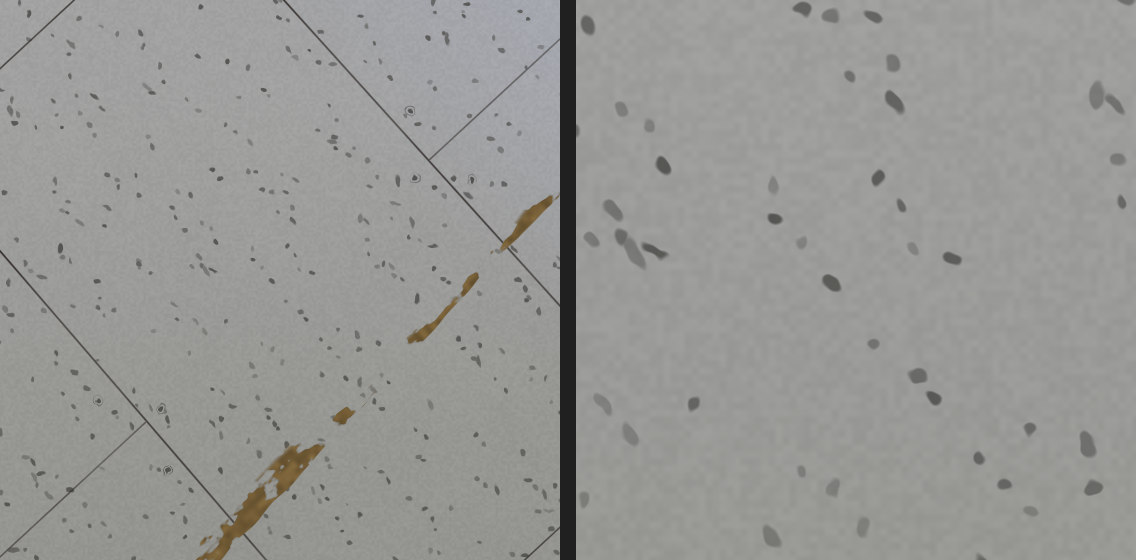
Left, the full canvas; right, a detail of the centre.
Give the GLSL for this texture, as a Shadertoy shader.

```glsl
// Speckled grey floor tiles laid diagonally in a half bond, with a worn brown scuff across them.
#define TILE vec2(1.28, 0.676)     // tile length and width
#define ORIGIN vec2(0.09, -0.300)  // corner of the central tile
#define AXIS vec2(0.670, -0.742)   // direction of the long joints
#define JOINT 0.0016               // half width of a joint
#define CELL 0.073                 // spacing of the speck chains
#define SPECK_COLOR vec3(0.32, 0.32, 0.31)
#define JOINT_COLOR vec3(0.20, 0.18, 0.17)
#define SCUFF_COLOR vec3(0.45, 0.36, 0.21)

float hash(vec2 p) {
    vec3 q = fract(p.xyx * vec3(0.1031, 0.1030, 0.0973));
    q += dot(q, q.yzx + 33.33);
    return fract((q.x + q.y) * q.z);
}

vec2 hash2(vec2 p) { return vec2(hash(p + 17.3), hash(p + 71.9)); }

float noise(vec2 p) {
    vec2 i = floor(p), f = fract(p);
    f = f * f * (3.0 - 2.0 * f);
    return mix(mix(hash(i), hash(i + vec2(1, 0)), f.x),
               mix(hash(i + vec2(0, 1)), hash(i + vec2(1, 1)), f.x), f.y);
}

float fbm(vec2 p) {
    return 0.55 * noise(p) + 0.3 * noise(p * 2.1 + 9.0) + 0.15 * noise(p * 4.3 + 23.0);
}

// Filled coverage of a signed distance
float fill(float d, float soft) { return 1.0 - smoothstep(-soft, soft, d); }

// Short chains of elongated chips, scattered one chain per cell
float specks(vec2 p, float soft) {
    float cover = 0.0;
    vec2 home = floor(p / CELL);
    vec2 wobble = 0.0035 * (vec2(noise(p * 150.0), noise(p * 150.0 + 40.0)) - 0.5);
    for (int k = 0; k < 9; k++) {
        vec2 id = home + vec2(k % 3 - 1, k / 3 - 1);
        vec2 start = (id + hash2(id)) * CELL;
        float count = 1.0 + floor(2.7 * hash(id + 5.7));
        for (float i = 0.0; i < count; i++) {
            vec2 key = id * 3.0 + i * 19.7;
            vec2 r = hash2(key + 3.1);
            vec2 c = start + vec2(0.021 * i, 0.0) + (r - 0.5) * vec2(0.015, 0.026);
            float turn = 1.8 * (hash(key + 8.3) - 0.5);
            vec2 q = mat2(cos(turn), -sin(turn), sin(turn), cos(turn)) * (p + wobble - c);
            float size = mix(0.0030, 0.0050, r.x);
            float stretch = 1.1 + 1.3 * pow(r.y, 4.0);
            float d = length(q / vec2(stretch, 0.85)) - size;
            cover = max(cover, fill(d, soft) * mix(0.35, 0.95, hash(key + 6.6)));
        }
    }
    return cover;
}

// Pressed ring marks around each tile corner
float ringMarks(vec2 p, float soft) {
    vec2 pitch = TILE * vec2(0.5, 1.0);
    vec2 corner = round(p / pitch);
    vec2 q = p - corner * pitch;
    float side = mod(corner.y, 2.0) * 2.0 - 1.0, cover = 0.0;
    for (float i = -1.0; i < 2.0; i++) {
        vec2 c = vec2(0.082 * i, side * 0.031 * (2.0 * abs(i) - 1.0));
        c += 0.02 * (hash2(corner + i * 7.0 + 50.0) - 0.5);
        float r = length(q - c) + 0.005 * (noise(q * 170.0) - 0.5);
        float ring = fill(abs(r - 0.0085) - 0.0008, soft) * noise(q * 90.0 + 4.0);
        cover = max(cover, max(0.9 * ring, 0.85 * fill(r - 0.0042, soft)));
    }
    return cover;
}

void mainImage(out vec4 fragColor, in vec2 fragCoord) {
    vec2 uv = fragCoord / iResolution.y;
    float soft = max(0.0011, 0.8 / iResolution.y);

    // Tile frame: x along the long joints, y across them, with a slight perspective
    vec2 p = vec2(dot(uv - vec2(0, 1), AXIS), dot(uv - vec2(0, 1), vec2(-AXIS.y, AXIS.x)));
    p += vec2(0.012 * p.y, 0.034 * (p.x - 0.32) * (0.375 - p.y));
    vec2 t = p - ORIGIN;

    // Surface: soft light from the upper right, mottling and fine grain
    vec3 color = mix(vec3(0.582, 0.583, 0.566), vec3(0.632, 0.632, 0.630), smoothstep(0.0, 0.95, uv.y));
    color += vec3(0.015, 0.025, 0.055) * smoothstep(1.3, 2.0, uv.x + uv.y);
    color += 0.012 * (fbm(uv * 9.0) - 0.5) + 0.035 * (noise(uv * 240.0) - 0.5);

    // Chips and ring marks
    color = mix(color, SPECK_COLOR, specks(p + 3.0, soft));
    color = mix(color, SPECK_COLOR * 0.85, ringMarks(t, soft));

    // Joints: every other row is shifted by half a tile
    float row = floor(t.y / TILE.y);
    float odd = mod(row, 2.0);
    float along = t.x / TILE.x + 0.5 * odd;
    float longGap = abs(t.y - round(t.y / TILE.y) * TILE.y);
    float crossGap = abs(along - round(along)) * TILE.x;
    float fade = 0.8 + 0.3 * noise(p * 14.0);
    float longJoint = fill(longGap - JOINT, soft) * mix(0.98, 0.80, smoothstep(0.2, 0.7, p.x));
    float crossJoint = fill(crossGap - JOINT * 0.85, soft) * mix(0.85, 0.62, odd);
    color = mix(color, JOINT_COLOR, min(1.0, fade * max(longJoint, crossJoint)));

    // Scuff: ragged flakes above a nearly straight edge, sparse near its middle
    float depth = 0.972 - 0.08 * p.y - p.x + 0.008 * (noise(p * 22.0) - 0.5);
    float width = mix(0.047, 0.021, smoothstep(-0.12, 0.2, p.y));
    float density = smoothstep(0.0, 0.17, abs(p.y - 0.03));
    float flakes = fbm(p * vec2(50.0, 28.0) + 6.0) + 0.20 * (noise(vec2(p.y * 13.0, 2.0)) - 0.5);
    float level = flakes - mix(0.70, 0.40, density) - 0.22 * smoothstep(0.3, 1.0, depth / width);
    float band = fill(-depth, soft) * fill(depth - width, 0.006);
    float scuff = smoothstep(-0.02, 0.03, level) * band;
    float rim = smoothstep(-0.07, -0.01, level) * band;
    color = mix(color, vec3(0.47, 0.45, 0.41), 0.6 * rim);
    color = mix(color, SCUFF_COLOR * (0.85 + 0.3 * noise(p * 90.0)), scuff);

    fragColor = vec4(color, 1.0);
}
```
